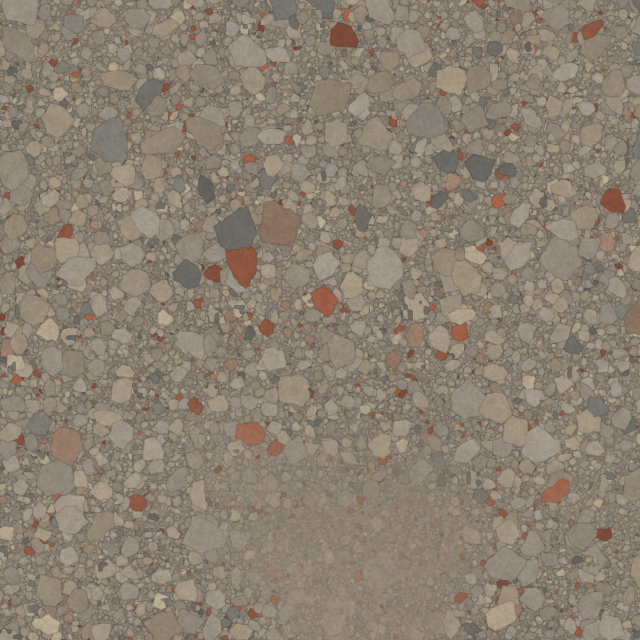
A Shadertoy shader for this texture:

```glsl
vec3 hash3(vec2 p) {
    vec3 q = fract(p.xyx * vec3(.1031, .1030, .0973));
    q += dot(q, q.yxz + 33.33);
    return fract((q.xxy + q.yzz) * q.zyx);
}

float noise(vec2 p) {
    vec2 cell = floor(p), f = fract(p);
    f = f * f * (3. - 2. * f);
    return mix(mix(hash3(cell).x, hash3(cell + vec2(1, 0)).x, f.x),
               mix(hash3(cell + vec2(0, 1)).x, hash3(cell + 1.).x, f.x), f.y);
}

float fbm(vec2 p) {
    return noise(p) * .5 + noise(p * 2.1 + 7.3) * .3 + noise(p * 4.3 + 19.1) * .2;
}

// Irregular convex polygon, turned and stretched by its seed
float stoneDistance(vec2 q, float radius, vec2 seed) {
    vec3 shape = hash3(seed + 71.7);
    float turn = shape.x * 6.283, d = -1.;
    q = mat2(cos(turn), sin(turn), -sin(turn), cos(turn)) * q;
    q.y *= 1. + .8 * shape.y * shape.y;
    for (int i = 0; i < 7; i++) {
        vec3 side = hash3(seed + float(i) * 17.3 + 5.1);
        float angle = (float(i) + .8 * side.x) * 6.283 / 7.;
        d = max(d, dot(q, vec2(cos(angle), sin(angle))) - radius * (.68 + .32 * side.y));
    }
    return d;
}

// Mostly grey-beige, with some brick, pink, slate, cream and pitted stones
vec3 stoneColour(vec2 p, vec2 seed) {
    vec3 pick = hash3(seed + 133.1);
    vec3 tone = hash3(seed + 211.9);
    float mottle = fbm(p * 70. + pick.yz * 40.);
    vec3 colour = vec3(.598, .553, .492) + (tone.y - .5) * vec3(.025, .0, -.035);
    if (pick.x < .034) {
        colour = mix(vec3(.50, .30, .23), vec3(.63, .38, .28), tone.z);
    } else if (pick.x < .055) {
        colour = vec3(.58, .475, .405);
    } else if (pick.x < .105) {
        colour = mix(vec3(.41, .405, .385), vec3(.50, .485, .45), tone.z);
    } else if (pick.x < .15) {
        colour = vec3(.66, .605, .515);
    } else if (pick.x < .185) {
        float pits = smoothstep(.58, .68, noise(p * 125. + pick.yz * 30.));
        colour = mix(vec3(.66, .61, .53), vec3(.40, .39, .37), pits * .85);
    }
    return colour * (.91 + .17 * tone.x) * (.94 + .12 * mottle);
}

void mainImage(out vec4 fragColor, in vec2 fragCoord) {
    vec2 p = fragCoord / iResolution.y;
    float pixel = 1. / iResolution.y;

    // Sandy areas where the gravel thins out
    vec2 away = (p - vec2(.62, .16)) * vec2(2.5, 6.);
    float sand = smoothstep(.45, .85, fbm(p * 4. + 3.7) * .75 + .5 * exp(-dot(away, away)));

    // Gritty bed between the stones
    vec3 colour = vec3(.53, .495, .445) * (.82 + .36 * fbm(p * 170.));

    // Chipped outlines
    vec2 chipped = p + .0035 * (vec2(noise(p * 110.), noise(p * 110. + 50.)) - .5);

    // Layers of stones, from fine to coarse
    float scale = 125.;
    for (int layer = 0; layer < 6; layer++) {
        float coarse = float(layer) / 5.;
        vec2 g = chipped * scale;
        for (int k = 0; k < 9; k++) {
            vec2 cell = floor(g) + vec2(k % 3, k / 3) - 1.;
            vec2 seed = cell + float(layer) * 37.7 + 11.3;
            vec3 place = hash3(seed);
            float presence = mix(.92, .36, coarse) * (1. - sand * mix(.2, .85, coarse));
            if (place.z > presence) continue;
            float radius = mix(.32, .57, hash3(seed + 91.3).x);
            vec2 centre = cell + .2 + .6 * place.xy;
            float d = stoneDistance(g - centre, radius, seed) / scale;
            if (d > .006) continue;

            // Thin shadowed joint, then the stone with a slightly worn rim
            float joint = 1. - smoothstep(0., .0012 + pixel * .6, d);
            colour *= 1. - .13 * joint;
            vec3 stone = stoneColour(p, seed);
            stone *= 1. - .10 * smoothstep(-.0028, 0., d);
            colour = mix(colour, stone, smoothstep(.7, -.7, d / pixel));
        }
        scale *= .65;
    }

    // Sand film, fine grain and broad stains
    vec3 sandColour = vec3(.57, .518, .455) * (.90 + .2 * fbm(p * 140. + 9.));
    colour = mix(colour, sandColour, sand * .6);
    colour *= .96 + .08 * noise(p * 330.);
    colour *= .97 + .06 * fbm(p * 9. + 21.);
    fragColor = vec4(colour, 1.);
}
```
